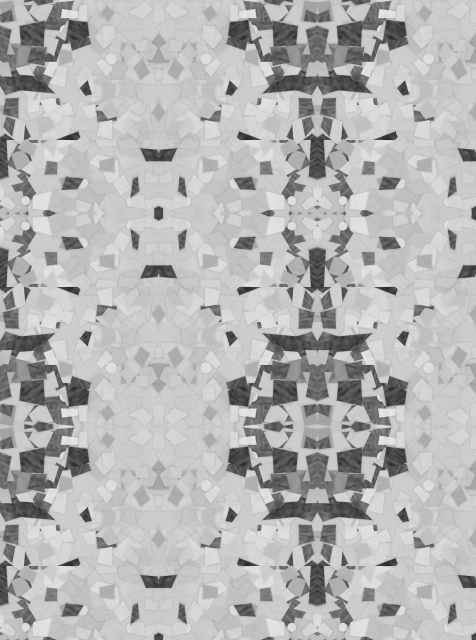
Write a Shadertoy shader that draws this pattern.

```glsl
// Kaleidoscopic collage of grey paper shards, mirrored across both axes.
// One tile is folded over the canvas; layered grids scatter irregular quads in it,
// with dark shards gathering along one upright mirror line and pale ones on the other.

#define FOLDS 3.0            // mirrored tiles across and down
#define TILE_ASPECT 0.742    // tile width over tile height
#define LAYERS 4
#define CELL_LARGE 0.175     // grid cell of the lowest layer
#define CELL_SHRINK 0.80     // cell ratio from layer to layer
#define DARK_CHANCE 0.50     // share of dark shards on the dark axis
#define DARK_REACH 0.56      // distance at which dark shards vanish
#define MID_CHANCE 0.13
#define GRAIN 0.17           // streak strength on dark paper
#define PAPER 0.80
#define ACCENTS 10

vec2 hash22(vec2 p) {
    vec3 q = fract(p.xyx * vec3(0.1031, 0.1030, 0.0973));
    q += dot(q, q.yzx + 33.33);
    return fract((q.xx + q.yz) * q.zy);
}

float noise(vec2 p) {
    vec2 i = floor(p), f = fract(p);
    f = f * f * (3.0 - 2.0 * f);
    return mix(mix(hash22(i).x, hash22(i + vec2(1, 0)).x, f.x),
               mix(hash22(i + vec2(0, 1)).x, hash22(i + vec2(1, 1)).x, f.x), f.y);
}

vec2 rotate(vec2 p, float a) {
    float c = cos(a), s = sin(a);
    return vec2(c * p.x - s * p.y, s * p.x + c * p.y);
}

// Triangle wave: mirrors the axis at every whole number
vec2 fold(vec2 t) {
    return abs(mod(t + 1.0, 2.0) - 1.0);
}

// Irregular convex quad cut by four jittered half-planes
float shard(vec2 p, vec2 seed, float turn, float minR, float maxR) {
    float d = -9.0;
    for (int k = 0; k < 4; k++) {
        vec2 h = hash22(seed + float(k) * 7.31 + 3.7);
        float a = turn + (float(k) + (h.x - 0.5) * 0.44) * 1.5708;
        d = max(d, dot(p, vec2(cos(a), sin(a))) - mix(minR, maxR, h.y));
    }
    return d;
}

// Dark, middle or pale grey, depending on the distance from the dark axis
float shardTone(vec2 pick, float x) {
    float dark = DARK_CHANCE * (1.0 - smoothstep(0.0, DARK_REACH, x));
    if (pick.x < dark) return mix(0.25, 0.50, pick.y);
    if (pick.x < dark + MID_CHANCE)
        return mix(mix(0.57, 0.70, pick.y), 0.71, 0.6 * smoothstep(0.35, 0.7, x));
    float pale = mix(0.74, 0.88, pick.y);
    return mix(pale, PAPER - 0.01, 0.45 * smoothstep(0.3, 0.7, x));
}

// Streaked fibres, stronger on dark paper
float paperGrain(vec2 p, float tone, float turn) {
    vec2 q = rotate(p, turn);
    float streaks = noise(q * vec2(28.0, 110.0)) + 0.6 * noise(q * 70.0) - 0.8;
    return tone + streaks * mix(GRAIN, 0.025, smoothstep(0.35, 0.7, tone));
}

// Lay one shard over the sheet with a thin soft shade at its rim
float lay(float below, float tone, float d, float px) {
    float shade = 0.035 * (1.0 - smoothstep(0.0, 0.012, d));
    return mix(below - shade, tone, 1.0 - smoothstep(-0.7 * px, 0.7 * px, d));
}

float scatter(float grey, vec2 p, float layer, float px) {
    float cell = CELL_LARGE * pow(CELL_SHRINK, layer);
    float presence = mix(0.95, 0.50, layer / float(LAYERS - 1));
    // Lower sheets are cut along two level seams
    float sheet = layer < 2.0 ? step(0.345, p.y) + step(0.51, p.y) : 0.0;
    vec2 home = floor(p / cell);
    for (int j = -1; j <= 1; j++)
    for (int i = -1; i <= 1; i++) {
        vec2 id = home + vec2(i, j);
        vec2 seed = id + 41.0 + layer * 57.0 + sheet * 19.0;
        vec2 pick = hash22(seed), kind = hash22(seed + 91.7);
        if (kind.x > presence) continue;
        vec2 centre = (id + 0.25 + 0.5 * hash22(seed + 23.1)) * cell;
        vec2 q = (p - centre) / cell;
        float turn = kind.y * 6.2832;
        float d = shard(q, seed, turn, 0.20, 0.45);
        float tone = shardTone(pick, centre.x);
        // A few shards are small pale discs
        if (layer > 1.0 && kind.x < 0.04) { d = length(q) - 0.23; tone = 0.87; }
        grey = lay(grey, paperGrain(p, tone, turn), d * cell, px);
    }
    return grey;
}

// Larger dark pieces on and between the axes: centre, half size
float accents(float grey, vec2 p, float px) {
    vec4 pieces[ACCENTS] = vec4[ACCENTS](
        vec4(0.742, 0.00, 0.020, 0.036), vec4(0.633, 0.13, 0.018, 0.044),
        vec4(0.707, 0.27, 0.040, 0.032), vec4(0.360, 0.86, 0.058, 0.050),
        vec4(0.203, 1.00, 0.046, 0.023), vec4(0.150, 0.84, 0.060, 0.064),
        vec4(0.130, 0.61, 0.070, 0.040), vec4(0.000, 0.27, 0.045, 0.110),
        vec4(0.000, 0.80, 0.050, 0.080), vec4(0.335, 0.14, 0.045, 0.035));
    for (int k = 0; k < ACCENTS; k++) {
        vec2 seed = vec2(float(k) * 5.3, 12.9), h = hash22(seed);
        vec2 halfSize = pieces[k].zw;
        float tilt = (h.x - 0.5) * 0.5;
        float d = shard((p - pieces[k].xy) / halfSize, seed, tilt, 0.75, 1.0);
        float tone = paperGrain(p, mix(0.24, 0.40, h.y), tilt + 0.6);
        grey = lay(grey, tone, d * min(halfSize.x, halfSize.y), px);
    }
    return grey;
}

void mainImage(out vec4 fragColor, in vec2 fragCoord) {
    vec2 p = fold(fragCoord / iResolution.xy * FOLDS) * vec2(TILE_ASPECT, 1.0);
    float px = FOLDS / iResolution.y, grey = PAPER;
    for (int k = 0; k < LAYERS; k++) grey = scatter(grey, p, float(k), px);
    grey = accents(grey, p, px) + 0.02 * (noise(p * 14.0) - 0.5);
    fragColor = vec4(vec3(clamp(grey, 0.0, 1.0)), 1.0);
}
```
